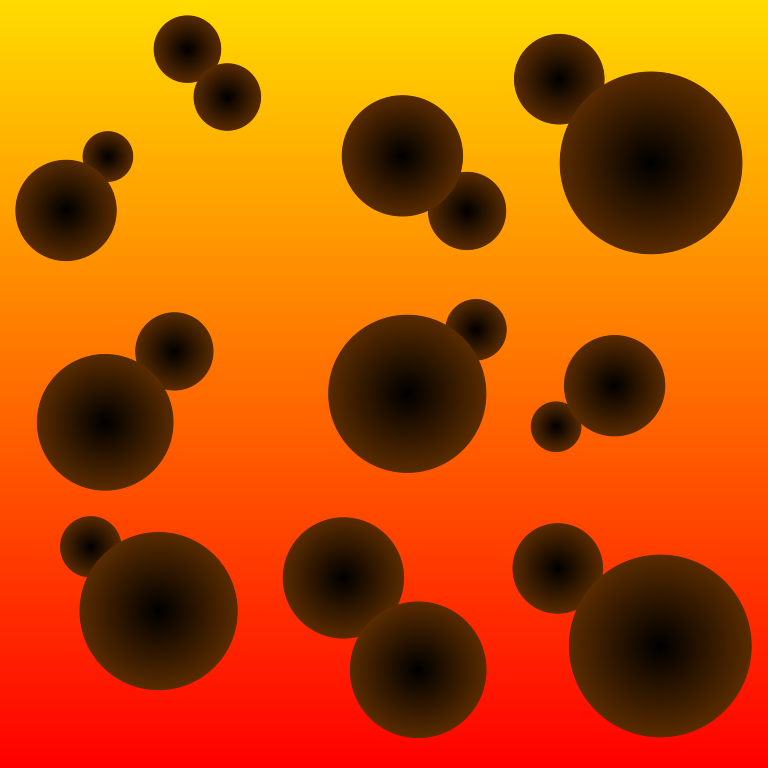
Write a Shadertoy shader that draws this background.

```glsl
// Dark round spots, mostly in touching pairs, over a yellow to red gradient.
// Each pair is fitted into one cell of a 3 by 3 grid and jittered within the
// room its bounding box leaves; every spot fades to black at its centre.

// Large and small radius of each pair
const vec2 RADII[10] = vec2[10](
    vec2(0.103, 0.040), vec2(0.089, 0.079), vec2(0.119, 0.059),
    vec2(0.089, 0.051), vec2(0.103, 0.040), vec2(0.066, 0.033),
    vec2(0.066, 0.033), vec2(0.079, 0.051), vec2(0.119, 0.059),
    vec2(0.044, 0.044));

float hash(vec2 p) {
    return fract(sin(dot(p, vec2(12.9898, 78.233))) * 43758.5453);
}

// Blend one shaded disc over the colour
vec3 addSpot(vec3 color, vec2 offset, float radius, float pixel) {
    float dist = length(offset);
    vec3 shade = vec3(0.35, 0.17, 0.0) * min(dist / radius, 1.0);
    float cover = 1.0 - smoothstep(-0.6 * pixel, 0.6 * pixel, dist - radius);
    return mix(color, shade, cover);
}

void mainImage(out vec4 fragColor, in vec2 fragCoord) {
    vec2 uv = fragCoord / iResolution.y;
    float pixel = 1.0 / iResolution.y;

    // Vertical gradient
    vec3 color = vec3(1.0, 0.86 * uv.y, 0.0);

    for (int i = 0; i < 10; i++) {
        float seed = float(i) + 1.0;
        float large = RADII[i].x;
        float small = RADII[i].y;

        // Small spot sits diagonally beside the large one
        float angle = mix(0.6, 0.97, hash(vec2(seed, 1.0)));
        vec2 side = vec2(hash(vec2(seed, 2.0)) < 0.5 ? -1.0 : 1.0,
                         hash(vec2(seed, 3.0)) < 0.5 ? -1.0 : 1.0);
        float gap = (large + small) * mix(0.85, 0.97, hash(vec2(seed, 4.0)));
        vec2 beside = gap * side * vec2(cos(angle), sin(angle));

        // Bounding box of the pair around the large centre
        vec2 low = min(vec2(-large), beside - small);
        vec2 high = max(vec2(large), beside + small);

        // The last pair shares a cell, in the corner opposite its neighbour
        int cell = i < 9 ? i : 6;
        vec2 place = vec2(hash(vec2(seed, 5.0)), hash(vec2(seed, 6.0)));
        if (cell == 6) place = vec2(i == 9 ? 1.0 : 0.0);

        vec2 corner = 0.02 + 0.32 * vec2(cell % 3, cell / 3);
        vec2 center = corner - low + place * (0.32 - (high - low));

        color = addSpot(color, uv - center - beside, small, pixel);
        color = addSpot(color, uv - center, large, pixel);
    }

    fragColor = vec4(color, 1.0);
}
```
